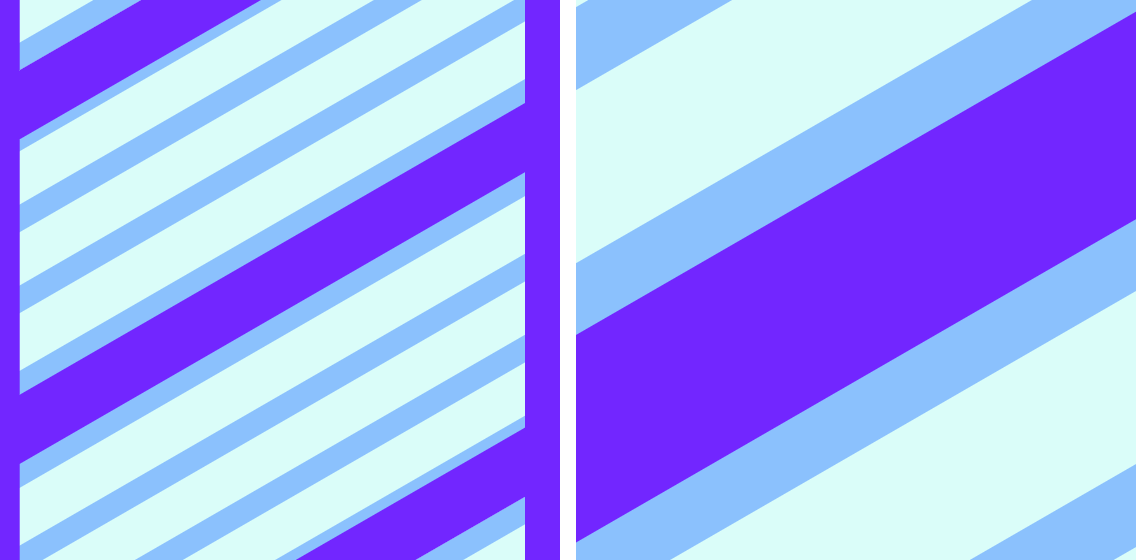
Left: the whole. Right: its middle third, enlarged.
Write a WebGL 1 fragment shader that draws this pattern.

```glsl
precision highp float;

uniform vec2 u_resolution;

const vec3 PURPLE = vec3(0.447, 0.149, 1.0);
const vec3 BLUE = vec3(0.545, 0.757, 0.992);
const vec3 PALE = vec3(0.853, 0.992, 0.978);

// Lengths are fractions of the canvas; stripes are measured across their slant.
const vec2 ACROSS = vec2(0.5, -0.8660254);
const float MIRROR_SHIFT = 0.0015;
const float BAND_PERIOD = 0.502;
const float BAND_HALF = 0.0535;
const float LINE_PERIOD = 0.1252;
const float LINE_PHASE = 0.2011;
const float LINE_HALF = 0.0214;
const float CORE_HALF = 0.0905;
const float PANEL_LEFT = 0.0352;
const float PANEL_RIGHT = 0.9375;

// Signed distance to the nearest stripe of a periodic set.
float stripes(float x, float period, float halfWidth) {
  return abs(mod(x + 0.5 * period, period) - 0.5 * period) - halfWidth;
}

float coverage(float dist, float pixel) {
  return clamp(0.5 - dist / pixel, 0.0, 1.0);
}

void main() {
  float pixel = 1.0 / min(u_resolution.x, u_resolution.y);
  vec2 uv = gl_FragCoord.xy * pixel;

  // Fold about the central band so both sides mirror each other.
  float d = abs(dot(uv - 0.5, ACROSS) + MIRROR_SHIFT);

  // Thin blue lines, with a wider core around the central band.
  float lines = stripes(d - LINE_PHASE, LINE_PERIOD, LINE_HALF);
  float coreEnd = 0.5 * (CORE_HALF + LINE_PHASE - LINE_HALF);
  float blue = d < coreEnd ? d - CORE_HALF : lines;

  // Wide slanted bands, and upright bars that are negative outside the panel.
  float bands = stripes(d, BAND_PERIOD, BAND_HALF);
  float bars = min(uv.x - PANEL_LEFT, PANEL_RIGHT - uv.x);

  vec3 color = mix(PALE, BLUE, coverage(blue, pixel));
  color = mix(color, PURPLE, coverage(min(bands, bars), pixel));
  gl_FragColor = vec4(color, 1.0);
}
```
